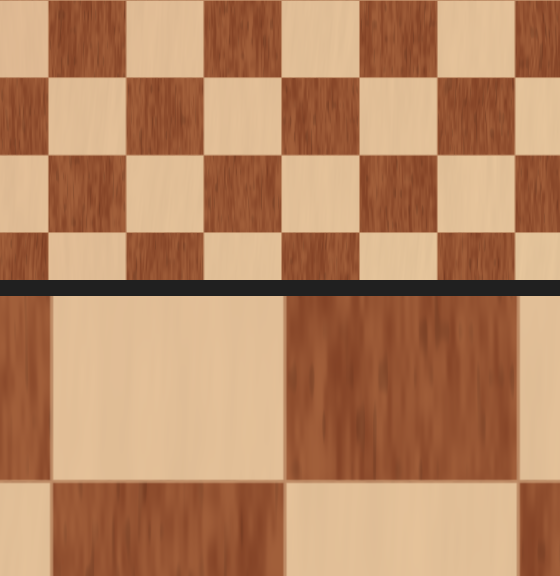
Top: the whole. Bottom: its middle third, enlarged.
A Shadertoy shader for this pattern:

```glsl
#define PITCH vec2(0.2778, 0.2766)
#define ORIGIN vec2(0.1725, 0.1693)
#define EDGE_SOFTNESS 0.0035
#define SEAM_WIDTH 0.0028
#define SEAM_STRENGTH 0.35
#define MAPLE_PINK vec3(0.872, 0.724, 0.573)
#define MAPLE_GOLD vec3(0.893, 0.765, 0.604)
#define WALNUT_DEEP vec3(0.515, 0.262, 0.150)
#define WALNUT_WARM vec3(0.632, 0.372, 0.228)
#define SEAM_COLOR vec3(0.760, 0.560, 0.400)

float hash(vec2 p) {
    return fract(sin(dot(p, vec2(127.1, 311.7))) * 43758.5);
}

float noise(vec2 p) {
    vec2 i = floor(p);
    vec2 f = fract(p);
    f = f * f * (3.0 - 2.0 * f);
    float bottom = mix(hash(i), hash(i + vec2(1.0, 0.0)), f.x);
    float top = mix(hash(i + vec2(0.0, 1.0)), hash(i + vec2(1.0, 1.0)), f.x);
    return mix(bottom, top, f.y);
}

// Dark veneer: long upright streaks with short, dark pores
vec3 walnut(vec2 p, float seed) {
    p += seed * vec2(37.0, 19.0);
    p.x += 0.04 * noise(p * vec2(3.0, 1.5));
    float broad = noise(p * vec2(9.0, 1.2));
    float streak = noise(p * vec2(27.0, 2.5));
    float fine = noise(p * vec2(52.0, 7.0));
    float pore = smoothstep(0.70, 0.95, noise(p * vec2(42.0, 5.0) + 71.0));
    float tone = 0.28 * broad + 0.38 * streak + 0.34 * fine;
    tone += 0.08 * (seed - 0.5);
    vec3 color = mix(WALNUT_DEEP, WALNUT_WARM, smoothstep(0.1, 0.85, tone));
    return color * (1.0 - 0.10 * pore);
}

// Pale veneer: faint, slightly leaning figure
vec3 maple(vec2 p, float seed, float warmth) {
    p += seed * vec2(23.0, 41.0);
    p.x -= (seed - 0.3) * 0.15 * p.y;
    float figure = noise(p * vec2(13.0, 1.3)) - 0.5;
    float fiber = noise(p * vec2(40.0, 4.0)) - 0.5;
    vec3 color = mix(MAPLE_PINK, MAPLE_GOLD, warmth);
    return color * (1.0 + 0.026 * figure + 0.014 * fiber);
}

void mainImage(out vec4 fragColor, in vec2 fragCoord) {
    vec2 uv = fragCoord / iResolution.y;
    float pixel = 1.0 / iResolution.y;

    // Board cells and distance to the nearest joint on each axis
    vec2 board = (uv - ORIGIN) / PITCH;
    vec2 cell = floor(board);
    vec2 local = fract(board);
    vec2 joint = min(local, 1.0 - local) * PITCH;
    float seed = hash(cell + 17.0);

    // Alternating squares, blended softly across the joints
    float parity = 1.0 - 2.0 * mod(cell.x + cell.y, 2.0);
    vec2 ramp = smoothstep(vec2(0.0), vec2(max(EDGE_SOFTNESS, pixel)), joint);
    float darkness = 0.5 + 0.5 * parity * ramp.x * ramp.y;

    // Golden tint grows toward the right and the lower rows
    float warmth = 0.2 + 0.32 * uv.x + 0.3 * (0.5 - uv.y) + 0.35 * (seed - 0.5);
    vec3 pale = maple(local, seed, clamp(warmth, 0.0, 1.0));
    vec3 color = mix(pale, walnut(local, seed), darkness);

    // Thin tan glue line
    float seam = 1.0 - smoothstep(0.0, max(SEAM_WIDTH, pixel), min(joint.x, joint.y));
    color = mix(color, SEAM_COLOR, SEAM_STRENGTH * seam);

    fragColor = vec4(color, 1.0);
}
```
